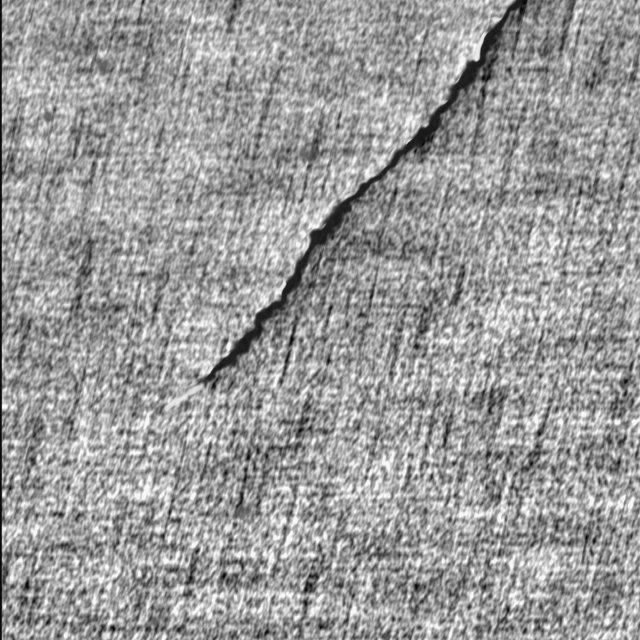
Give the GLSL for this texture, as a WebGL 1 fragment shader.

```glsl
precision highp float;
// Grainy brushed grey metal with leaning grooves and a ragged diagonal crack.
uniform vec2 u_resolution;

const float LEAN = 0.24;
const float BASE_GREY = 0.635;
const float CRACK_GREY = 0.09;
const float FLECK_GREY = 0.95;
const float PIT_GREY = 0.3;
const vec2 TIP_START = vec2(0.262, 0.364);
const vec2 TIP_END = vec2(0.315, 0.397);

float hash(vec2 p) {
  vec3 q = fract(vec3(p.xyx) * 0.1031);
  q += dot(q, q.yzx + 33.33);
  return fract((q.x + q.y) * q.z);
}

vec2 gradientAt(vec2 cell) {
  float angle = 6.2832 * hash(cell);
  return vec2(cos(angle), sin(angle));
}

// Gradient noise, roughly -1 to 1.
float noise(vec2 p) {
  vec2 i = floor(p);
  vec2 f = p - i;
  vec2 w = f * f * f * (f * (f * 6.0 - 15.0) + 10.0);
  vec2 e = vec2(0.0, 1.0);
  float low = mix(dot(gradientAt(i), f),
                  dot(gradientAt(i + e.yx), f - e.yx), w.x);
  float high = mix(dot(gradientAt(i + e), f - e),
                   dot(gradientAt(i + 1.0), f - 1.0), w.x);
  return 1.5 * mix(low, high, w.y);
}

float segmentDistance(vec2 p, vec2 a, vec2 b) {
  vec2 ab = b - a;
  float t = clamp(dot(p - a, ab) / dot(ab, ab), 0.0, 1.0);
  return length(p - a - ab * t);
}

// Fine grain, level streaks and thin lines along the lean.
float surface(vec2 p, vec2 leaned) {
  float grain = 0.26 * noise(leaned * vec2(112.0, 78.0) + 40.0)
              + 0.21 * noise(leaned * vec2(205.0, 125.0) + 90.0);
  float streaks = 0.13 * noise(p * vec2(11.0, 95.0) + 15.0)
                + 0.11 * noise(p * vec2(4.0, 28.0) + 63.0);
  float lines = 0.15 * noise(leaned * vec2(95.0, 7.0) + 130.0);
  float mottle = 0.07 * noise(p * 9.0 + 7.0);
  float contrast = mix(1.2, 0.85, smoothstep(0.0, 0.75, p.y - 0.25 * p.x));
  return (grain + streaks + lines) * contrast + mottle;
}

// Sparse dark scratches with broken ends.
float grooves(vec2 leaned) {
  float wide = noise(leaned * vec2(48.0, 4.5) + 211.0);
  float thin = noise(leaned * vec2(85.0, 5.0) + 305.0);
  return 0.24 * smoothstep(0.42, 0.8, wide) + 0.18 * smoothstep(0.4, 0.75, thin);
}

// Scattered soft-edged dark pits.
float pits(vec2 p) {
  float cover = 0.0;
  vec2 ragged = p + 0.006 * vec2(noise(p * 70.0), noise(p * 70.0 + 50.0));
  for (int i = 0; i < 9; i++) {
    float id = float(i);
    vec2 centre = vec2(hash(vec2(id, 3.7)), hash(vec2(id, 9.2)));
    float radius = mix(0.006, 0.014, hash(vec2(id, 17.0)));
    float dist = length((ragged - centre) * vec2(0.85, 1.15));
    cover = max(cover, 1.0 - smoothstep(0.3 * radius, 1.3 * radius, dist));
  }
  return cover;
}

// Signed distance to the crack line: negative on the upper left.
float crackSide(vec2 p) {
  float path = 0.305 + 0.845 * (p.y - 0.39) + 0.011 * sin((p.y - 0.41) * 19.0);
  float wobble = 0.007 * noise(p * 17.0) + 0.006 * noise(p * 48.0 + 20.0);
  return (p.x - path) * 0.76 + wobble;
}

// Raised light lip, soft shadow, black core and bright flecks.
float addCrack(float grey, vec2 p) {
  float side = crackSide(p);
  float along = smoothstep(0.375, 0.415, p.y);
  float rough = noise(p * 75.0 + 31.0);
  float patchy = noise(p * 13.0 + 77.0);

  float shadow = smoothstep(-0.004, 0.008, side) * exp(-max(side, 0.0) / 0.035);
  float lip = (1.0 - smoothstep(-0.01, 0.0, side)) * exp(min(side, 0.0) / 0.045);
  grey += along * (lip * (0.12 + 0.1 * patchy) - shadow * (0.3 + 0.12 * patchy));

  float halfWidth = 0.0075 + 0.003 * patchy + 0.003 * rough;
  float core = 1.0 - smoothstep(0.4 * halfWidth, 1.5 * halfWidth, abs(side - 0.003));
  grey = mix(grey, CRACK_GREY, 0.92 * core * along);

  float edge = 1.0 - smoothstep(0.002, 0.006, abs(side + 0.007));
  float fleck = edge * smoothstep(0.0, 0.4, noise(p * 42.0 + 12.0));
  grey = mix(grey, FLECK_GREY, 0.9 * fleck * along);

  float tip = segmentDistance(p, TIP_START, TIP_END) + 0.003 * rough;
  return mix(grey, FLECK_GREY, 0.85 * (1.0 - smoothstep(0.001, 0.008, tip)));
}

void main() {
  vec2 p = gl_FragCoord.xy / u_resolution;
  vec2 leaned = vec2(p.x - LEAN * p.y + 0.004 * noise(p * 6.0), p.y);

  float grey = BASE_GREY + surface(p, leaned) - grooves(leaned);
  grey = mix(grey, PIT_GREY, 0.75 * pits(p));
  grey = addCrack(grey, p);
  grey *= smoothstep(0.0015, 0.004, p.x);

  gl_FragColor = vec4(vec3(clamp(grey, 0.04, 0.97)), 1.0);
}
```
